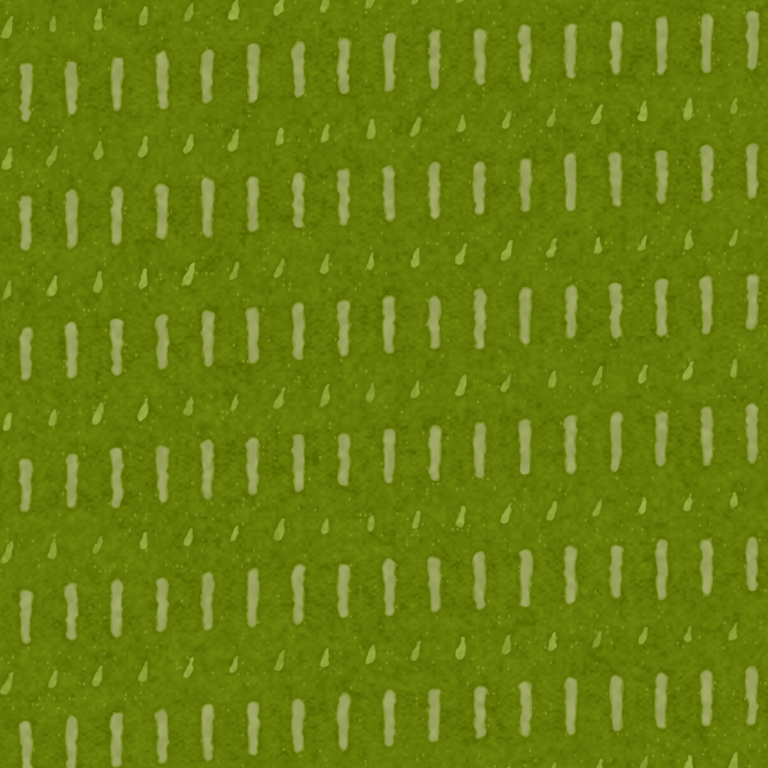
A three.js fragment shader for this texture:

```glsl
// Green sports mesh: rising rows of pale vertical slits alternating with small teardrop holes.
varying vec2 vUv;

// Layout, in canvas units
const vec2 PITCH = vec2(0.0591, 0.1708);
const vec2 FIRST_SLIT = vec2(0.0339, 0.0236);
const float ROW_SLOPE = 0.0716;
const float ROW_BOW = 0.018;
const vec2 DOT_SHIFT = vec2(0.6, 0.5);     // in cells
const vec2 SLIT_HALF = vec2(0.0078, 0.037);
const vec2 DOT_HALF = vec2(0.0054, 0.0125);
const float SOFT = 0.0016;
const float RIM = 0.0022;
const vec2 STITCHES = vec2(8.0, 21.0);     // per cell

// Colours
const vec3 SHADE_GREEN = vec3(0.325, 0.405, 0.0);
const vec3 DARK_GREEN = vec3(0.37, 0.45, 0.01);
const vec3 LIGHT_GREEN = vec3(0.43, 0.52, 0.045);
const vec3 SPECK_GREEN = vec3(0.57, 0.65, 0.18);
const vec3 RIM_GREEN = vec3(0.53, 0.59, 0.21);
const vec3 DOT_GREEN = vec3(0.59, 0.67, 0.25);
const vec3 SLIT_PALE = vec3(0.61, 0.645, 0.375);

float hash(vec2 p) {
  return fract(sin(dot(p, vec2(127.1, 311.7))) * 43758.5);
}

float noise(vec2 p) {
  vec2 i = floor(p), f = fract(p);
  f = f * f * (3.0 - 2.0 * f);
  return mix(mix(hash(i), hash(i + vec2(1.0, 0.0)), f.x),
             mix(hash(i + vec2(0.0, 1.0)), hash(i + 1.0), f.x), f.y);
}

// Ragged capsule, narrowing slightly towards the bottom
float slitDistance(vec2 d, vec2 id, vec2 uv) {
  float size = 0.94 + 0.12 * hash(id);
  float width = SLIT_HALF.x * (0.95 + 4.0 * d.y);
  d.x += 0.0028 * (noise(vec2(id.x * 7.3, uv.y * 85.0)) - 0.5);
  float core = SLIT_HALF.y * size - width;
  float ragged = 0.0034 * (noise(uv * 150.0) - 0.5);
  return length(vec2(d.x, max(abs(d.y) - core, 0.0))) - width + ragged;
}

// Leaning teardrop, wide at the bottom
float dotDistance(vec2 d, vec2 id, vec2 uv) {
  float size = 0.8 + 0.35 * hash(id + 31.0);
  d.x -= d.y * (0.1 + 0.3 * hash(id + 57.0));
  float top = smoothstep(-0.5, 1.0, d.y / DOT_HALF.y);
  float width = DOT_HALF.x * size * mix(1.0, 0.4, top);
  float core = DOT_HALF.y * size - width;
  float ragged = 0.003 * (noise(uv * 170.0 + 9.0) - 0.5);
  return length(vec2(d.x, max(abs(d.y) - core, 0.0))) - width + ragged;
}

// Knitted ground: ribs beside the slits, fuzz along the dot rows
vec3 fabric(vec2 uv, vec2 cell, float slitBand) {
  float fuzz = 0.45 * noise(uv * 95.0) + 0.55 * noise(uv * 230.0 + 17.0);
  float broad = noise(uv * 22.0 + 5.0) - 0.5;
  vec2 knit = cell * STITCHES;
  knit.y += 0.25 * sin(6.2832 * knit.x * 0.5) + 0.5 * noise(uv * 60.0);
  float rib = sin(6.2832 * knit.y) * (0.7 + 0.3 * sin(6.2832 * knit.x));
  float tone = 0.46 + 1.5 * (fuzz - 0.5) + 0.25 * broad;
  tone += slitBand * (0.17 * rib - 0.06);
  vec3 color = mix(DARK_GREEN, LIGHT_GREEN, clamp(tone, 0.0, 1.25));
  return mix(color, SHADE_GREEN, smoothstep(0.2, -0.4, tone));
}

// Stray bright fibres, one possible per grid square
float specks(vec2 uv, float density) {
  vec2 g = uv * 150.0, id = floor(g);
  vec2 center = 0.3 + 0.4 * vec2(hash(id + 3.0), hash(id + 11.0));
  float mark = smoothstep(0.4, 0.1, length((fract(g) - center) * vec2(1.0, 0.8)));
  return mark * step(1.0 - density, hash(id + 71.0)) * (0.4 + 0.6 * hash(id + 5.0));
}

void main() {
  vec2 uv = vUv;

  // Cells that follow the rising, slightly bowed rows
  float lift = ROW_SLOPE * uv.x + ROW_BOW * uv.x * (1.0 - uv.x);
  vec2 cell = (uv - FIRST_SLIT - vec2(0.0, lift)) / PITCH;
  vec2 slitId = floor(cell + 0.5);
  vec2 slitLocal = (cell - slitId) * PITCH;
  vec2 dotCell = cell - DOT_SHIFT;
  vec2 dotId = floor(dotCell + 0.5);
  vec2 dotLocal = (dotCell - dotId) * PITCH;

  float slit = slitDistance(slitLocal, slitId, uv);
  float hole = dotDistance(dotLocal, dotId, uv);
  float slitBand = smoothstep(0.052, 0.034, abs(slitLocal.y));

  // Ground with soft shade around the openings
  vec3 color = fabric(uv, cell, slitBand);
  float shade = 0.35 * smoothstep(0.009, 0.0, slit) + 0.3 * smoothstep(0.008, 0.0, hole);
  color = mix(color, SHADE_GREEN, shade);
  float nearSlit = smoothstep(0.006, 0.0, slit);
  float density = mix(0.085, 0.025, slitBand) + 0.14 * nearSlit;
  color = mix(color, SPECK_GREEN, 0.65 * specks(uv, density));

  // Teardrop holes
  float dotFill = smoothstep(SOFT, -SOFT, hole) * (0.72 + 0.28 * hash(dotId + 13.0));
  color = mix(color, DOT_GREEN + 0.08 * (noise(uv * 180.0) - 0.5), dotFill);

  // Slits: green fuzzy rim, then pale backing
  color = mix(color, RIM_GREEN, smoothstep(SOFT, -SOFT, slit));
  vec3 backing = SLIT_PALE + 0.07 * (noise(uv * 110.0 + 40.0) - 0.5);
  color = mix(color, backing, smoothstep(SOFT, -SOFT, slit + RIM));

  gl_FragColor = vec4(color, 1.0);
}
```
